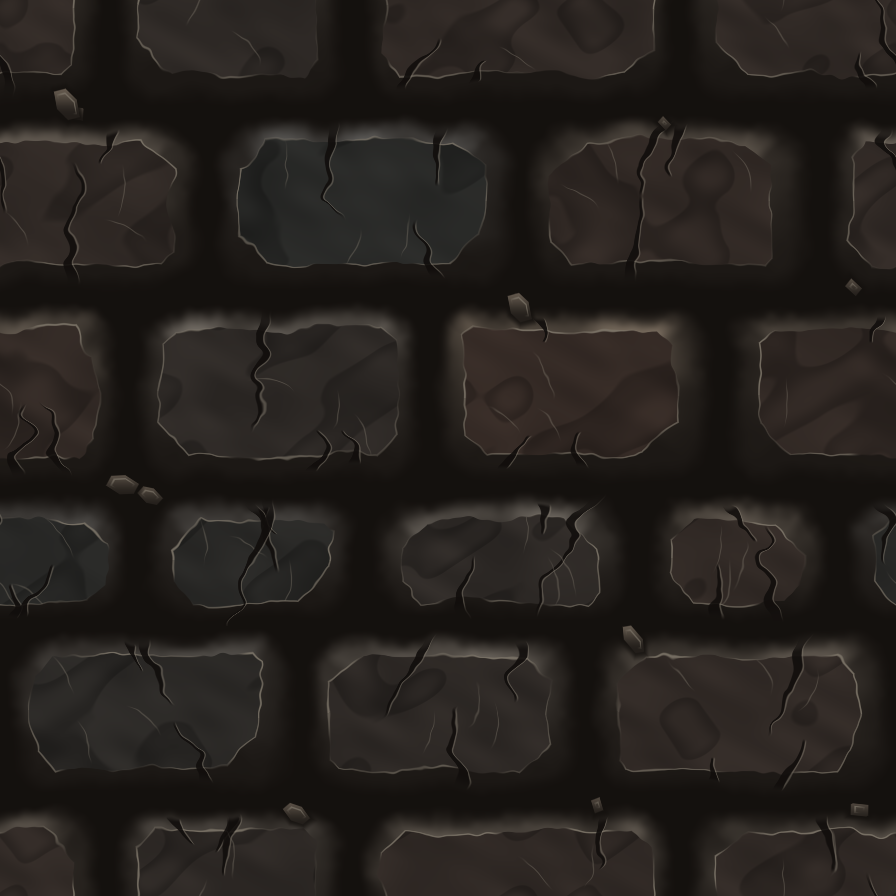
This texture is drawn by a WebGL 2 fragment shader. Its source:

```glsl
#version 300 es
precision highp float;
// Dark painted stone wall: five courses of bevelled, cracked blocks with loose chips.
uniform vec2 u_resolution;
out vec4 outColor;

// Layout, bottom course first; a fourth joint above 1 closes a course of three
const float COURSE[6] = float[6](.105, .301, .453, .667, .876, 1.105);
const vec4 JOINTS[5] = vec4[5](
  vec4(.005, .335, .654, 1.005), vec4(.152, .404, .712, .934),
  vec4(.143, .478, .801, 1.143), vec4(.232, .582, .914, 1.232),
  vec4(.120, .395, .759, 1.120));
const vec4 WARMTH[5] = vec4[5](
  vec4(.25, .5, .7, 0.), vec4(.1, .45, .75, .05), vec4(.45, 1., .85, 0.),
  vec4(.0, .8, .7, 0.), vec4(.5, .7, .7, 0.));

const vec3 MORTAR = vec3(.078, .065, .054);
const vec3 BEVEL_DARK = vec3(.105, .09, .078);
const vec3 BEVEL_COOL = vec3(.40, .395, .385);
const vec3 BEVEL_WARM = vec3(.43, .385, .335);
const vec3 FACE_COOL = vec3(.165, .167, .16);
const vec3 FACE_WARM = vec3(.215, .172, .152);
const vec3 RIM = vec3(.50, .47, .42);
const vec3 CRACK = vec3(.065, .052, .045);
const float GAP = .010;
const float BEVEL_WIDTH = .034;
const float RIM_WIDTH = .0009;

float px;

float hash(vec2 p) {
  vec3 q = fract(p.xyx * .1031);
  q += dot(q, q.yzx + 33.33);
  return fract((q.x + q.y) * q.z);
}

float noise(vec2 p) {
  vec2 i = floor(p), f = fract(p);
  f *= f * (3. - 2. * f);
  return mix(mix(hash(i), hash(i + vec2(1, 0)), f.x),
             mix(hash(i + vec2(0, 1)), hash(i + 1.), f.x), f.y);
}

float chamferBox(vec2 q, float cut) {
  return max(max(q.x, q.y), (q.x + q.y + cut) * .7071);
}

float stroke(float d, float width) {
  return 1. - smoothstep(width - px, width + px, abs(d));
}

mat2 turn(float a) { return mat2(cos(a), sin(a), -sin(a), cos(a)); }

// One block; p is measured from the middle of its cell, ext is half the cell
vec3 stone(vec2 p, vec2 ext, float warmth, float seed) {
  vec2 s = vec2(seed * 17., seed * 5.);
  vec2 w = p + .013 * (vec2(noise(p * 24. + s), noise(p * 24. + s + 40.)) - .5)
             + .004 * (vec2(noise(p * 90. + s), noise(p * 90. + s + 60.)) - .5);
  vec2 o = abs(w) - ext + GAP + .045;
  float outer = length(max(o, 0.)) + min(max(o.x, o.y), 0.) - .045;

  // Flat face, set in more at the bottom than at the top
  vec2 lo = -ext + vec2(.030 + .016 * hash(s + 1.), ext.y * .36);
  vec2 hi = ext - vec2(.030 + .022 * hash(s + 2.), .034);
  vec2 size = (hi - lo) * .5, f = w - (lo + hi) * .5, q = abs(f) - size;
  float face = chamferBox(q, .008 + .032 * hash(s + sign(f) * 3. + 9.));

  // Bevel: bright on top, fading down the sides, dark below
  float vertical = smoothstep(-.012, .012, q.y - q.x);
  float sideLight = .08 + .42 * smoothstep(-size.y, size.y, f.y);
  float light = mix(sideLight, f.y > 0. ? .95 : .03, vertical);
  light *= 1. - .75 * clamp(face / BEVEL_WIDTH, 0., 1.);
  light *= (.4 + .9 * noise(p * vec2(22, 30) + s)) * (.6 + .4 * hash(s + 4.));
  vec3 col = mix(BEVEL_DARK, mix(BEVEL_COOL, BEVEL_WARM, warmth), light);
  col = mix(MORTAR, col, 1. - smoothstep(-.022, .005, outer));

  // Brushed face with shallow dents
  float brush = noise(turn(.5) * p * vec2(18, 45) + s);
  float hollow = noise(turn(-.6) * p * vec2(17, 27) + s + 80.);
  float dent = smoothstep(.60, .65, hollow) * (1. - smoothstep(.65, .95, hollow));
  vec3 flatCol = mix(FACE_COOL, FACE_WARM, warmth) * (.84 + .24 * brush) * (1. - .2 * dent);
  col = mix(col, flatCol, 1. - smoothstep(-px, px, face));

  // Worn bright rim
  float worn = smoothstep(.25, .7, noise(p * 25. + s + 20.));
  col = mix(col, RIM, stroke(face, RIM_WIDTH) * worn * (f.y < 0. ? .65 : .85));

  // Cracks from the top or bottom edge, and fine scratches
  for (int k = 0; k < 3; k++) {
    vec2 c = s + float(k) * 7.3;
    float from = hash(c + 11.) > .4 ? 1. : -1.;
    float reach = mix(.03, .15, pow(hash(c + 12.), 2.));
    float t = (size.y + .012 - from * f.y) / reach;
    float bend = .024 * (noise(vec2(f.y * 45., c.x)) - .5);
    float x = f.x - (hash(c + 13.) - .5) * 1.6 * size.x - (hash(c + 14.) - .4) * f.y - bend;
    float width = .0011 + .0045 * pow(1. - clamp(t, 0., 1.), 2.);
    float span = smoothstep(-.12, .08, t) * (1. - smoothstep(.88, 1., t));
    col = mix(col, RIM, stroke(x - width - .001, .0008) * span * .5);
    col = mix(col, CRACK, stroke(x, width) * span * .9);

    vec2 g = f - (vec2(hash(c + 15.), hash(c + 16.)) - .5) * 1.5 * size;
    g = turn(.4 + 1.6 * hash(c + 17.)) * g;
    float scratch = stroke(g.y + 7. * g.x * g.x, .0007) * (1. - smoothstep(.008, .028, abs(g.x)));
    col = mix(col, RIM, scratch * .4 * step(face, 0.));
  }
  return col;
}

// Loose chips lying where the joints meet the course lines
vec3 addChips(vec3 col, vec2 uv) {
  for (int r = 0; r < 5; r++) for (int j = 0; j < 4; j++) for (int k = 0; k < 2; k++) {
    vec2 c = vec2(r * 9 + j, k * 13 + 5);
    if (JOINTS[r][j] > 1. || hash(c) < .55) continue;
    vec2 d = uv - vec2(JOINTS[r][j], COURSE[r]) - (vec2(hash(c + 1.), hash(c + 2.)) - .5) * vec2(.10, .03);
    d -= floor(d + .5);
    vec2 g = turn(hash(c + 3.) * 2. - 1.) * d;
    vec2 size = vec2(.009 + .015 * hash(c + 4.), .008 + .005 * hash(c + 5.));
    float chip = chamferBox(abs(g + vec2(g.y * .4, 0)) - size, .012);
    vec3 tone = mix(BEVEL_DARK, BEVEL_WARM, smoothstep(-.012, .02, d.y) * .8 + .1);
    tone = mix(tone, RIM, stroke(chip + .004, .0008) * smoothstep(-.004, .006, g.y) * .7);
    col = mix(col, MORTAR, (1. - smoothstep(0., .008, chip)) * .8);
    col = mix(col, tone, 1. - smoothstep(-px, px, chip));
  }
  return col;
}

void main() {
  vec2 uv = gl_FragCoord.xy / u_resolution;
  px = .7 / u_resolution.y;

  // Find the course, then the block within it
  float y = uv.y < COURSE[0] ? uv.y + 1. : uv.y;
  int row = 0;
  for (int i = 1; i < 5; i++) if (y >= COURSE[i]) row = i;
  vec4 joint = JOINTS[row];
  float x = joint.x + fract(uv.x - joint.x);
  int cell = 0;
  for (int i = 1; i < 4; i++) if (x >= joint[i]) cell = i;
  float right = cell < 3 ? joint[cell + 1] : joint.x + 1.;

  vec2 a = vec2(joint[cell], COURSE[row]), b = vec2(right, COURSE[row + 1]);
  vec3 col = stone(vec2(x, y) - (a + b) * .5, (b - a) * .5, WARMTH[row][cell], float(row * 4 + cell + 1));
  outColor = vec4(addChips(col, uv), 1);
}
```
